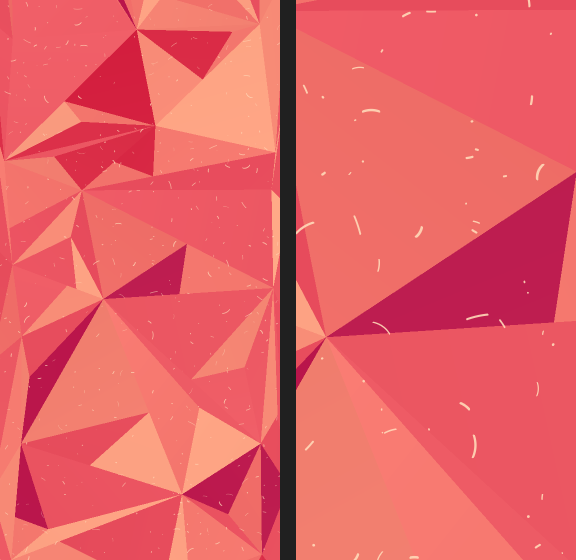
Left, the full canvas; right, a detail of the centre.
Write a Shadertoy shader that draws this background.

```glsl
// Low-poly field of coral facets sprinkled with pale scratches.
// A jittered lattice gives coarse triangles; each is split at random into
// smaller ones, toned from a weighted palette, then overlaid with flecks.

const int SEED = 17;
const int LAST_COLUMN = 4;                // lattice columns 0..4, outer two off canvas
const float COLUMN_GAP = 0.45, ROW_GAP = 0.4;
const float MARGIN = 0.05, OVERHANG = 0.03;
const float MIN_SPLIT_AREA = 0.02;        // smaller facets stay whole
const float SMALL_AREA = 0.03;            // small facets are dark more often
const float DARK_SMALL = 0.16, DARK_LARGE = 0.02;
const float SHADE = 0.07;                 // faint gradient inside a facet
const vec3 TINT = vec3(0.03, 0.07, 0.04); // tone spread between facets

const vec3 PLUM    = vec3(0.74, 0.11, 0.31);
const vec3 CRIMSON = vec3(0.85, 0.16, 0.27);
const vec3 ROSE    = vec3(0.92, 0.33, 0.38);
const vec3 CORAL   = vec3(0.95, 0.45, 0.42);
const vec3 SALMON  = vec3(0.96, 0.52, 0.45);
const vec3 PEACH   = vec3(0.99, 0.63, 0.51);
const vec3 CREAM   = vec3(1.00, 0.85, 0.72);

// Integer hash, three values in 0..1
vec3 hash3(ivec3 key) {
    uvec3 v = uvec3(key) * 1664525u + 1013904223u;
    v.x += v.y * v.z; v.y += v.z * v.x; v.z += v.x * v.y;
    v ^= v >> 16u;
    v.x += v.y * v.z; v.y += v.z * v.x; v.z += v.x * v.y;
    return vec3(v >> 8u) / 16777216.0;
}

// Twice the signed area of a triangle
float turn(vec2 a, vec2 b, vec2 c) {
    vec2 u = b - a, v = c - a;
    return u.x * v.y - u.y * v.x;
}

bool inside(vec2 p, vec2 a, vec2 b, vec2 c) {
    return min(turn(a, b, p), min(turn(b, c, p), turn(c, a, p))) >= 0.0;
}

// Jittered lattice point; the outer columns keep a fixed x
vec2 node(ivec2 g) {
    vec2 jitter = hash3(ivec3(g, SEED)).xy - 0.5;
    float x = MARGIN + float(g.x - 1) * COLUMN_GAP;
    float sway = g.x == 2 ? 0.42 : 0.08;
    if (g.x == 0 || g.x == LAST_COLUMN) { x = clamp(x, -OVERHANG, 1.0 + OVERHANG); sway = 0.0; }
    return vec2(x + sway * jitter.x, ROW_GAP * (float(g.y) + 0.88 * jitter.y));
}

// Palette lookup: tone in 0..1, weighted by area share
vec3 palette(float tone, float area) {
    float dark = area < SMALL_AREA ? DARK_SMALL : DARK_LARGE;
    if (tone < dark) return tone < 0.3 * dark ? PLUM : CRIMSON;
    float t = (tone - dark) / (1.0 - dark);
    return t < 0.40 ? ROSE : t < 0.62 ? CORAL : t < 0.825 ? SALMON : PEACH;
}

// Splits the triangle around p a few times, then colours the part holding p
vec3 facet(vec2 p, vec2 a, vec2 b, vec2 c, int index) {
    float tone = fract(float(index) * 0.618);
    int path = 0;
    for (int level = 0; level < 3; level++) {
        vec3 r = hash3(ivec3(index, path, SEED + 1));
        if (turn(a, b, c) < 2.0 * MIN_SPLIT_AREA || r.x > 0.75 - 0.22 * float(level)) break;
        // Turn the triangle until bc is its longest side
        for (int i = 0; i < 2; i++)
            if (distance(b, c) < max(distance(a, b), distance(c, a))) {
                vec2 first = a; a = b; b = c; c = first;
            }
        // Split at an inner point or at a point on bc
        vec3 w = 0.2 + hash3(ivec3(index, path, SEED + 2));
        if (r.y < 0.5) w.x = 0.0;
        vec2 m = (w.x * a + w.y * b + w.z * c) / (w.x + w.y + w.z);
        int child = 2;
        if (inside(p, m, b, c)) { child = 0; a = m; }
        else if (inside(p, a, m, c)) { child = 1; b = m; }
        else c = m;
        path = path * 3 + child + 1;
        tone = fract(tone + 0.382 * float(child + 1) + 0.15 * r.z);
    }
    vec3 r = hash3(ivec3(index, path, SEED + 3)) - 0.5;
    return palette(tone, 0.5 * turn(a, b, c)) + TINT * r.z + SHADE * dot(p - a, r.xy);
}

// Finds the coarse triangle that holds p
vec3 facets(vec2 p) {
    int row = int(floor(p.y / ROW_GAP));
    for (int y = row - 1; y <= row + 1; y++)
        for (int x = 0; x < LAST_COLUMN; x++) {
            ivec2 g = ivec2(x, y);
            vec2 a = node(g), b = node(g + ivec2(1, 0));
            vec2 c = node(g + 1), d = node(g + ivec2(0, 1));
            int index = (y * LAST_COLUMN + x) * 2 + 40;
            // Use a diagonal that lies within the quad
            bool acFits = min(turn(a, b, c), turn(a, c, d)) > 0.0;
            bool bdFits = min(turn(a, b, d), turn(b, c, d)) > 0.0;
            bool useAC = acFits && (!bdFits || hash3(ivec3(g, SEED + 4)).x < 0.5);
            if (!useAC) { vec2 first = a; a = b; b = c; c = d; d = first; }
            if (inside(p, a, b, c)) return facet(p, a, b, c, index);
            if (inside(p, a, c, d)) return facet(p, a, c, d, index + 1);
        }
    return ROSE;
}

// One bent scratch or dot in some cells of a grid
float flecks(vec2 p, float cell, float chance, int layer) {
    ivec2 id = ivec2(floor(p / cell));
    vec3 r = hash3(ivec3(id, layer)), s = hash3(ivec3(id, layer + 1));
    if (r.z > chance) return 0.0;
    vec2 q = p - cell * (vec2(id) + 0.25 + 0.5 * r.xy);
    float angle = 6.2832 * s.x;
    q = mat2(cos(angle), -sin(angle), sin(angle), cos(angle)) * q;
    float halfLength = cell * 0.22 * s.y * s.y, width = mix(0.0007, 0.0016, s.z);
    q.y -= 50.0 * (s.z - 0.5) * q.x * q.x;
    float dist = length(vec2(max(abs(q.x) - halfLength, 0.0), q.y));
    float pixel = 1.0 / iResolution.x;
    return clamp((width - dist) / pixel + 0.5, 0.0, 1.0) * min(1.0, 2.0 * width / pixel);
}

void mainImage(out vec4 fragColor, in vec2 fragCoord) {
    vec3 color = vec3(0.0);
    for (int i = 0; i < 4; i++) {
        vec2 offset = (vec2(i & 1, i >> 1) - 0.5) * 0.5;
        color += 0.25 * facets((fragCoord + offset) / iResolution.x);
    }
    vec2 p = fragCoord / iResolution.x;
    float fleck = max(flecks(p, 0.065, 0.4, 71), flecks(p + 0.02, 0.034, 0.14, 83));
    fragColor = vec4(mix(color, CREAM, 0.9 * fleck), 1.0);
}
```
